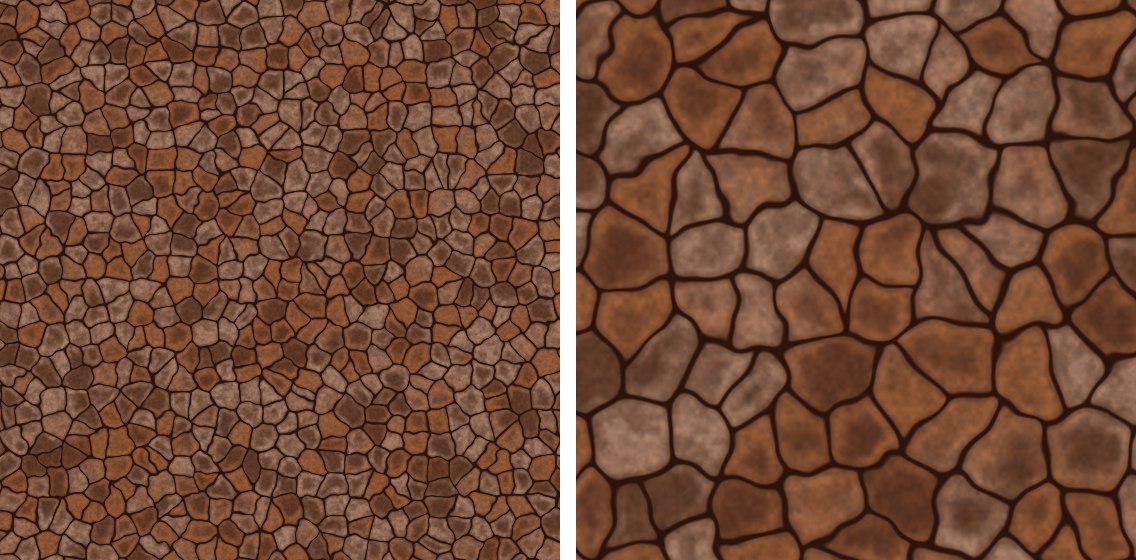
Left, the full canvas; right, a detail of the centre.
A three.js fragment shader for this texture:

```glsl
// Cracked brown leather-like crust: irregular rounded cells split by thin dark fissures.
varying vec2 vUv;

const float CELLS = 26.0;          // cells across the canvas
const float JITTER = 0.88;         // irregularity of the cell centres
const float WOBBLE = 0.2;          // waviness of the fissures, in cells
const float WOBBLE_SCALE = 2.6;
const float CRACK_WIDTH = 0.037;   // half width, in cells
const float CRACK_SOFT = 0.026;
const float CORNER_SHARPNESS = 32.0;
const float RIM_WIDTH = 0.15;
const float RIM_SHADE = 0.42;
const float RUST_STRENGTH = 0.85;
const float DARK_STRENGTH = 0.82;
const float GRAIN_STRENGTH = 0.3;

const vec3 PALE = vec3(0.61, 0.46, 0.38);
const vec3 TAN = vec3(0.49, 0.345, 0.275);
const vec3 RUST = vec3(0.54, 0.315, 0.18);
const vec3 UMBER = vec3(0.32, 0.18, 0.115);
const vec3 CRACK = vec3(0.17, 0.07, 0.045);

vec2 hash22(vec2 p) {
  vec3 q = fract(vec3(p.xyx) * vec3(0.1031, 0.1030, 0.0973));
  q += dot(q, q.yzx + 33.33);
  return fract((q.xx + q.yz) * q.zy);
}

float valueNoise(vec2 p) {
  vec2 i = floor(p);
  vec2 f = fract(p);
  f = f * f * (3.0 - 2.0 * f);
  float low = mix(hash22(i).x, hash22(i + vec2(1.0, 0.0)).x, f.x);
  float high = mix(hash22(i + vec2(0.0, 1.0)).x, hash22(i + vec2(1.0)).x, f.x);
  return mix(low, high, f.y);
}

float fbm(vec2 p) {
  float sum = 0.0;
  float weight = 0.5;
  for (int i = 0; i < 4; i++) {
    sum += weight * valueNoise(p);
    p = mat2(1.6, 1.2, -1.2, 1.6) * p + 17.3;
    weight *= 0.5;
  }
  return sum / 0.9375;
}

vec2 cellCentre(vec2 id) {
  return id + 0.5 + JITTER * (hash22(id + 40.0) - 0.5);
}

// Returns the rounded distance to the nearest cell border and the cell id.
vec3 crackedCells(vec2 p) {
  vec2 home = floor(p);
  vec2 nearestId = home;
  float nearest = 100.0;
  for (int y = -1; y <= 1; y++) {
    for (int x = -1; x <= 1; x++) {
      vec2 id = home + vec2(float(x), float(y));
      vec2 offset = cellCentre(id) - p;
      float d = dot(offset, offset);
      if (d < nearest) {
        nearest = d;
        nearestId = id;
      }
    }
  }

  vec2 toNearest = cellCentre(nearestId) - p;
  float closeness = 0.0;
  for (int y = -2; y <= 2; y++) {
    for (int x = -2; x <= 2; x++) {
      if (x == 0 && y == 0) continue;
      vec2 toOther = cellCentre(nearestId + vec2(float(x), float(y))) - p;
      float border = dot(0.5 * (toNearest + toOther), normalize(toOther - toNearest));
      closeness += exp(-CORNER_SHARPNESS * border);
    }
  }
  return vec3(-log(closeness) / CORNER_SHARPNESS, nearestId);
}

void main() {
  vec2 p = vUv * CELLS + 5.0;
  vec2 wobble = vec2(valueNoise(p * WOBBLE_SCALE), valueNoise(p * WOBBLE_SCALE + 71.0)) - 0.5;
  vec3 cell = crackedCells(p + WOBBLE * wobble);
  float edge = cell.x;
  vec2 cellRandom = hash22(cell.yz + 150.0);

  // Mottled stone tone with rusty cells
  float mottle = fbm(p * 3.5 + 9.0);
  float grain = 0.6 * valueNoise(p * 9.0) + 0.4 * valueNoise(p * 17.0 + 31.0);
  vec3 colour = mix(TAN, PALE, smoothstep(0.28, 0.68, mottle));
  float rust = 0.45 * cellRandom.x + 0.4 * fbm(p * 0.5 + 60.0) + 0.15 * mottle;
  colour = mix(colour, RUST, RUST_STRENGTH * smoothstep(0.42, 0.68, rust));

  // Dark stains, strongest in the cell centres
  float centre = smoothstep(0.05, 0.38, edge);
  float stain = 0.35 * cellRandom.y + 0.65 * fbm(p * 0.9 + 23.0) + 0.2 * (centre - 0.5);
  colour = mix(colour, UMBER, DARK_STRENGTH * smoothstep(0.44, 0.76, stain));

  // Shaded rims, fine grain and fissures
  float rim = 1.0 - smoothstep(CRACK_WIDTH, RIM_WIDTH, edge);
  colour = mix(colour, UMBER, RIM_SHADE * rim);
  colour *= 1.0 + GRAIN_STRENGTH * (grain - 0.5);
  float width = CRACK_WIDTH * (0.75 + 0.5 * valueNoise(p * 1.3 + 88.0));
  float crack = 1.0 - smoothstep(width - CRACK_SOFT, width + CRACK_SOFT, edge);
  gl_FragColor = vec4(mix(colour, CRACK, crack), 1.0);
}
```
